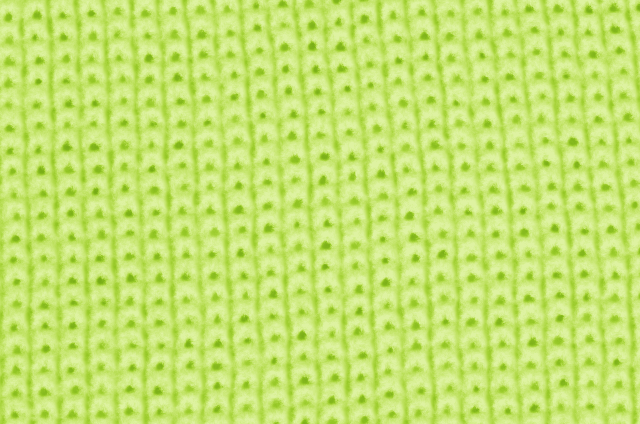
A WebGL 2 fragment shader for this texture:

```glsl
#version 300 es
precision highp float;
// Lime rib knit: leaning columns of soft loops, each around a small ragged hole.
// The canvas is warped into column/row cells; a height built from broken grooves,
// arched strands, holes and fibre fuzz is then mapped to a green ramp.

uniform vec2 u_resolution;
out vec4 fragColor;

#define COLUMN_PITCH 0.0649   // rib spacing at the top, in canvas heights
#define COLUMN_SPREAD 0.0029  // extra spacing gained toward the bottom
#define ROW_PITCH 0.0523      // stitch spacing, in canvas heights
#define GROOVE_WIDTH 0.095    // in rib widths
#define GROOVE_DEPTH 0.38
#define HOLE_SIZE 0.18        // in stitch heights
#define RIM_DEPTH 0.37
#define STRAND_DEPTH 0.06
#define FUZZ_DEPTH 0.06
#define JITTER 0.13           // displacement of holes, in stitches

const vec3 SHADOW = vec3(0.42, 0.63, 0.06);
const vec3 GREEN = vec3(0.55, 0.75, 0.13);
const vec3 PALE = vec3(0.86, 0.945, 0.61);
const float TAU = 6.2831853;

vec2 hash2(vec2 p) {
    return fract(sin(vec2(dot(p, vec2(127.1, 311.7)), dot(p, vec2(269.5, 183.3)))) * 43758.55);
}

// Layered sines, turned and bent at each step to look like tangled fibres
float fuzz(vec2 p) {
    float sum = 0.0, amp = 1.0;
    for (int i = 0; i < 5; i++) {
        p = mat2(0.8, 0.6, -0.6, 0.8) * p * 1.6 + 1.7;
        p += 0.5 * sin(p.yx * 0.73 + float(i));
        sum += amp * sin(p.x) * sin(p.y);
        amp *= 0.8;
    }
    return sum;
}

// Canvas position to stitch coordinates: x counts ribs, y counts rows
vec2 knitSpace(vec2 p) {
    // Ribs drift right and spread on the way down
    float down = 1.0 - p.y;
    float lean = down * (1.7 - 0.7 * down);
    float x = (p.x - 0.016 - 0.024 * lean) / (COLUMN_PITCH + COLUMN_SPREAD * lean);
    x += 0.03 * sin(p.y * 11.0 + p.x * 5.0) + 0.03 * sin(p.y * 37.0 - p.x * 23.0);
    // Rows climb to the right, square to the leaning ribs
    float climb = 0.035 * p.x + 0.03 * smoothstep(0.25, 1.25, p.x);
    return vec2(x, (p.y - 0.643 - climb) / ROW_PITCH) + 0.5;
}

// Ragged hole, narrow at its top; returns distance in stitch heights
float holeDistance(vec2 q, float fibres) {
    q.x *= 1.0 + 1.8 * clamp(q.y, -0.2, 0.4);
    return length(q * vec2(1.02, 0.98)) + 0.016 * fibres;
}

void main() {
    vec2 p = gl_FragCoord.xy / u_resolution.y;
    float fibres = fuzz(p * 115.0);
    float patches = fuzz(p * 24.0);

    // Cell of this stitch, with each rib sliding a little along its length
    vec2 knit = knitSpace(p) + 0.012 * fibres;
    float rib = floor(knit.x);
    knit.y += 0.22 * (hash2(vec2(rib, 7.0)).x - 0.5);
    vec2 id = vec2(rib, floor(knit.y));
    vec2 cell = fract(knit) - 0.5;
    vec2 rnd = hash2(id);
    vec2 rnd2 = hash2(id + 41.0);

    // Rounded ribs; the grooves deepen between loops and fade where fibres bridge
    float edge = 0.5 - abs(cell.x);
    float notch = 0.5 - 0.5 * cos(TAU * cell.y);
    float width = GROOVE_WIDTH * (0.85 + 0.35 * notch + 0.15 * patches);
    float groove = exp(-pow(edge / max(width, 0.035), 2.0));
    float openness = clamp(0.75 + 0.3 * notch + 0.45 * patches, 0.2, 1.6);
    float light = 0.94 - groove * GROOVE_DEPTH * openness;
    light -= 0.15 * smoothstep(0.3, 0.0, edge);

    // Strands arching over each hole
    light += STRAND_DEPTH * cos(TAU * (cell.y + 0.75 * abs(cell.x) - 0.45));

    // Hole with a soft shaded rim, varied in place, size and depth
    vec2 q = (cell - JITTER * (rnd - 0.5)) * vec2(COLUMN_PITCH / ROW_PITCH, 1.0);
    float d = holeDistance(q, fibres);
    float size = HOLE_SIZE * mix(0.75, 1.2, rnd2.x);
    float hole = 1.0 - smoothstep(size - 0.11, size + 0.07, d);
    light -= RIM_DEPTH * exp(-pow(d / 0.3, 2.0));
    light -= hole * mix(0.3, 0.78, rnd2.y);

    // Fibre fuzz and slow unevenness of the cloth
    light += FUZZ_DEPTH * fibres * (1.0 - 0.5 * hole) + 0.035 * patches;
    light += 0.04 * sin(p.x * 2.3 - 0.9) * sin(p.y * 3.0 + 0.2);

    // Green ramp; blue rises last, and the deepest parts fall to shadow
    vec3 ramp = pow(vec3(clamp(light, 0.0, 1.03)), vec3(1.0, 0.85, 1.45));
    vec3 color = mix(GREEN, PALE, ramp);
    color = mix(color, SHADOW, clamp(-light * 2.0, 0.0, 1.0));
    fragColor = vec4(color, 1.0);
}
```
